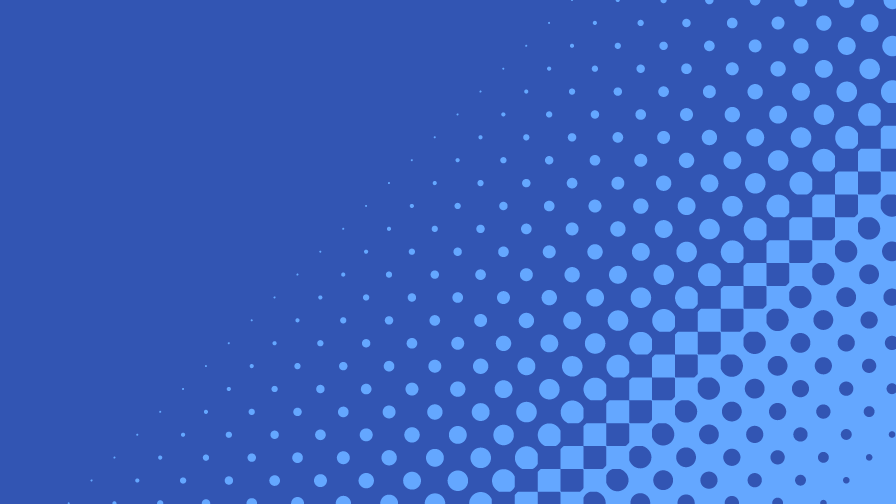
Write a WebGL 2 fragment shader that draws this background.

```glsl
#version 300 es
precision highp float;
// Diagonal halftone: light dots grow toward the lower right until they merge into a light field.
uniform vec2 u_resolution;
out vec4 fragColor;

// Radius of the light dots, in cells, along the diagonal s.
float lightRadius(float s) {
  float k = max(s - 23.0, 0.0);
  return 0.0225 * k + 7.3e-6 * k * k * k + 0.12 * smoothstep(20.0, 22.0, k);
}

// Radius of the dark dots, which shrink toward the corner.
float darkRadius(float s) {
  float k = max(59.5 - s, 0.0);
  return 0.112 * pow(k, 0.6) + 0.15 * smoothstep(11.5, 13.5, k);
}

// 1 on light ink, 0 on dark; p is in cells, measured from the upper left.
float halftone(vec2 p) {
  vec2 cell = floor(p + 0.5);
  float dist = length(p - cell);
  float s = p.x + p.y;
  bool lightCell = mod(cell.x + cell.y, 2.0) > 0.5;
  return lightCell ? step(dist, lightRadius(s)) : step(darkRadius(s), dist);
}

void main() {
  const int SAMPLES = 4;
  float cellsPerPixel = 22.03 / u_resolution.y;
  vec2 corner = vec2(gl_FragCoord.x, u_resolution.y - gl_FragCoord.y);

  // Average a grid of samples inside the pixel to smooth all edges.
  float ink = 0.0;
  for (int i = 0; i < SAMPLES * SAMPLES; i++) {
    vec2 offset = (vec2(i % SAMPLES, i / SAMPLES) + 0.5) / float(SAMPLES) - 0.5;
    ink += halftone((corner + offset) * cellsPerPixel);
  }
  ink /= float(SAMPLES * SAMPLES);

  vec3 darkBlue = vec3(0.196, 0.333, 0.702);
  vec3 lightBlue = vec3(0.392, 0.655, 1.0);
  fragColor = vec4(mix(darkBlue, lightBlue, ink), 1.0);
}
```
